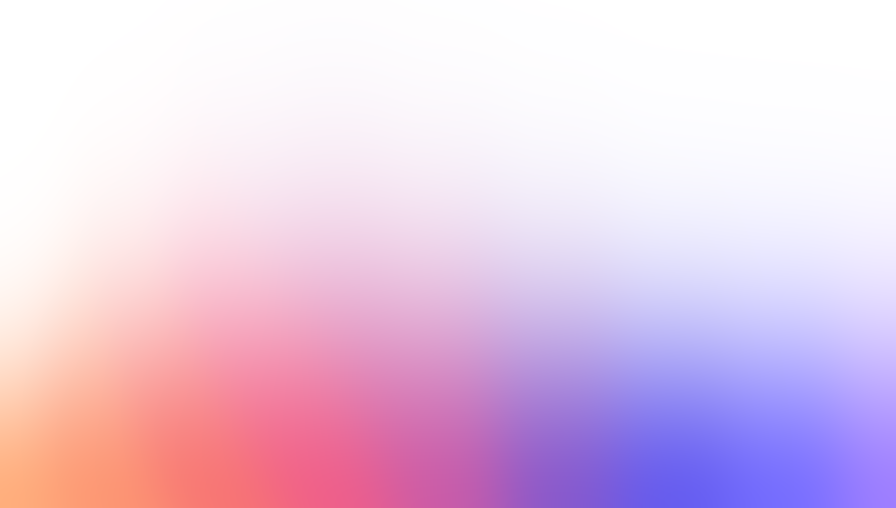
Reproduce this background procedurally as a WebGL 2 fragment shader.

```glsl
#version 300 es
precision highp float;
// A soft glow of peach, rose, violet and blue rising from the lower edge into white.

#define STOPS 9           // colour stops, evenly spaced from left to right
#define BLEND 0.6         // softness between stops, in stop spacings
#define DRIFT 0.28        // how far the hues lean sideways with height
#define DRIFT_CENTER 0.25 // where the lean is strongest
#define DRIFT_WIDTH 0.22

uniform vec2 u_resolution;
out vec4 fragColor;

// rgb: hue on the lower edge, w: height reached by the glow
const vec4 GLOW[STOPS] = vec4[STOPS](
  vec4(1.00, 0.69, 0.49, 0.28),
  vec4(0.99, 0.59, 0.45, 0.385),
  vec4(0.97, 0.46, 0.45, 0.45),
  vec4(0.94, 0.37, 0.54, 0.475),
  vec4(0.79, 0.36, 0.66, 0.445),
  vec4(0.53, 0.35, 0.80, 0.41),
  vec4(0.39, 0.36, 0.94, 0.375),
  vec4(0.46, 0.43, 1.00, 0.37),
  vec4(0.63, 0.50, 1.00, 0.365)
);

float bell(float t) {
  return exp(-t * t);
}

// Smooth blend of the stops around position x
vec4 glowAt(float x) {
  vec4 sum = vec4(0.0);
  float total = 0.0;
  for (int i = 0; i < STOPS; i++) {
    float weight = bell((x * float(STOPS - 1) - float(i)) / BLEND);
    sum += GLOW[i] * weight;
    total += weight;
  }
  return sum / total;
}

void main() {
  vec2 uv = gl_FragCoord.xy / u_resolution;

  // Lean the warm hues towards rose as they rise
  float lean = DRIFT * uv.y * bell((uv.x - DRIFT_CENTER) / DRIFT_WIDTH);
  vec3 hue = glowAt(uv.x + lean).rgb;

  // Fade upward into white
  float strength = bell(uv.y / glowAt(uv.x).w);
  fragColor = vec4(mix(vec3(1.0), hue, strength), 1.0);
}
```
